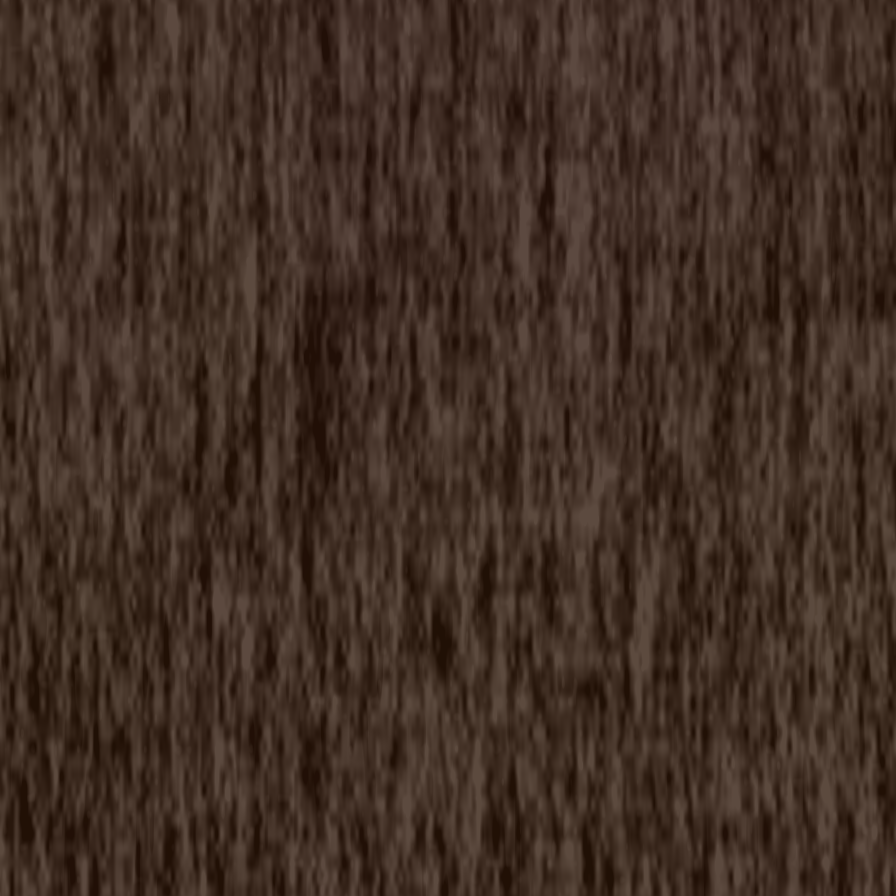
Give the GLSL for this texture, as a Shadertoy shader.

```glsl
// Dark brown wood veneer with fine, upright, slightly wavering fibres.
// Stretched value noise at several widths sets the tone, dark pores and pale
// flecks are cut from thresholded noise, and a colour ramp stains the result.

const vec3 DEEP_BROWN = vec3(0.155, 0.086, 0.048);
const vec3 MID_BROWN  = vec3(0.244, 0.172, 0.132);
const vec3 PALE_BROWN = vec3(0.330, 0.258, 0.217);
const vec3 PLUM_SHIFT = vec3(0.004, -0.007, 0.014);

float hash(vec2 p) {
    return fract(sin(dot(p, vec2(127.1, 311.7))) * 43758.5453);
}

float valueNoise(vec2 p) {
    vec2 cell = floor(p);
    vec2 f = fract(p);
    f = f * f * (3.0 - 2.0 * f);
    float low  = mix(hash(cell), hash(cell + vec2(1.0, 0.0)), f.x);
    float high = mix(hash(cell + vec2(0.0, 1.0)), hash(cell + vec2(1.0, 1.0)), f.x);
    return mix(low, high, f.y);
}

// Noise around zero; scale gives the cells across and up the canvas.
float grain(vec2 uv, vec2 scale, float seed) {
    return valueNoise(uv * scale + seed * vec2(17.3, 9.1)) - 0.5;
}

// Soft upright band centred on x.
float band(float x, float center, float width) {
    float d = (x - center) / width;
    return exp(-d * d);
}

// Sideways wavering of the fibres, in canvas units.
vec2 waver(vec2 uv) {
    float slow = grain(uv, vec2(3.0, 2.5), 1.0);
    float quick = grain(uv, vec2(24.0, 14.0), 2.0);
    return uv + vec2(0.008 * slow + 0.002 * quick, 0.0);
}

// Layered fibres, from wide streaks to fine hairs.
float fibres(vec2 uv) {
    float tone = 0.24 * grain(uv, vec2(11.0, 1.0), 3.0);
    tone += 0.32 * grain(uv, vec2(58.0, 2.2), 4.0);
    tone += 0.54 * grain(uv, vec2(92.0, 10.0), 5.0);
    tone += 0.92 * grain(uv, vec2(150.0, 20.0), 6.0);
    tone += 0.78 * grain(uv, vec2(205.0, 62.0), 7.0);
    return tone;
}

// Short upright marks where the noise rises above a threshold.
float marks(vec2 uv, vec2 scale, float threshold, float seed) {
    return smoothstep(threshold, threshold + 0.18, grain(uv, scale, seed));
}

// Long dark growth lines, broken up along their length.
float growthLines(vec2 uv) {
    float lines = 0.24 * band(uv.x, 0.35, 0.010);
    lines += 0.14 * band(uv.x, 0.85, 0.015);
    lines += 0.12 * band(uv.x, 0.0, 0.05);
    return lines * (1.0 + 0.9 * grain(uv, vec2(6.0, 5.0), 8.0));
}

// Colour ramp from deep through middle to pale brown.
vec3 stain(float tone) {
    vec3 dark = mix(DEEP_BROWN, MID_BROWN, clamp(tone * 2.0, -0.3, 1.0));
    return mix(dark, PALE_BROWN, clamp(tone * 2.0 - 1.0, 0.0, 1.35));
}

void mainImage(out vec4 fragColor, in vec2 fragCoord) {
    vec2 uv = fragCoord / iResolution.xy;
    vec2 wood = waver(uv);

    // Fibres stand out more toward the bottom; the top is a little paler.
    float contrast = mix(1.12, 0.88, uv.y);
    float tone = 0.60 + 0.07 * (uv.y - 0.5) + contrast * fibres(wood);
    tone += 0.05 * band(uv.x, 0.6, 0.3) - growthLines(wood);

    // Dark pores and small pale flecks.
    tone -= 0.26 * contrast * marks(wood, vec2(125.0, 17.0), 0.19, 9.0);
    tone += 0.20 * marks(wood, vec2(160.0, 55.0), 0.28, 10.0);

    // Plum tint in the upper middle, warmer brown elsewhere.
    float plumAmount = 0.7 * band(uv.x, 0.58, 0.3) * smoothstep(0.25, 0.9, uv.y);
    plumAmount += 0.6 * grain(uv, vec2(7.0, 3.0), 11.0) - 0.15;

    vec3 color = stain(tone) + PLUM_SHIFT * plumAmount;
    fragColor = vec4(clamp(color, 0.0, 1.0), 1.0);
}
```
